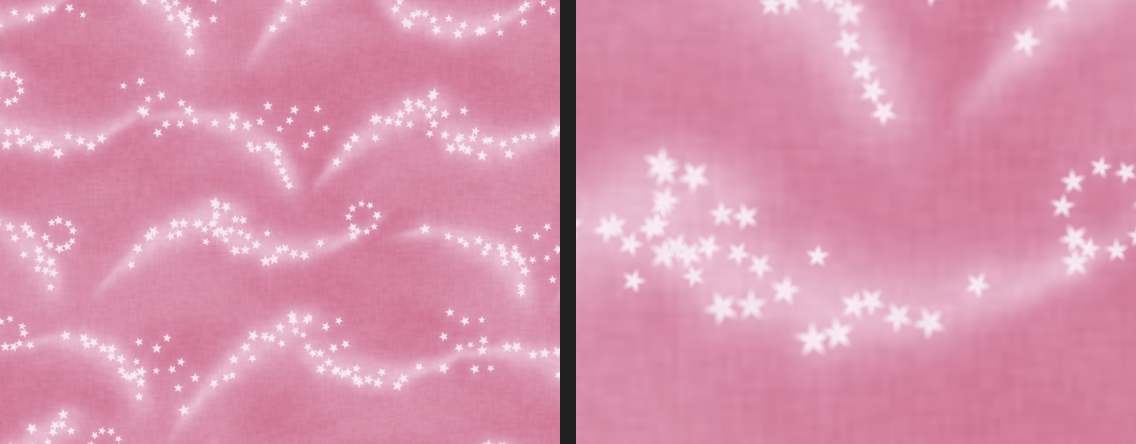
Left: the whole. Right: its middle third, enlarged.
This pattern is drawn by a Shadertoy shader. Its source:

```glsl
// Rose cotton printed with soft curved plumes, star blossoms and loose star clusters.
// A staggered, jittered grid holds one plume and one cluster per cell; plumes are
// bent, tapered Gaussian bands, and noise adds dye tone and a faint weave.
#define CELL vec2(0.344, 0.265)
#define PLUME_STARS 16
#define LOOSE_STARS 9
#define STAR_SIZE 0.0125
#define GLOW 0.78
#define WEAVE 0.028
#define DEEP_ROSE vec3(0.820, 0.480, 0.597)
#define LIGHT_ROSE vec3(0.848, 0.555, 0.658)
#define PLUME_PINK vec3(0.920, 0.755, 0.835)
#define STAR_WHITE vec3(0.975, 0.925, 0.955)

vec2 hash2(vec2 p) {
    vec3 q = fract(p.xyx * vec3(0.1031, 0.1030, 0.0973));
    q += dot(q, q.yzx + 33.33);
    return fract((q.xx + q.yz) * q.zy);
}

float noise(vec2 p) {
    vec2 i = floor(p), f = fract(p);
    f = f * f * (3.0 - 2.0 * f);
    return mix(mix(hash2(i).x, hash2(i + vec2(1, 0)).x, f.x),
               mix(hash2(i + vec2(0, 1)).x, hash2(i + vec2(1, 1)).x, f.x), f.y);
}

float fbm(vec2 p) {
    return 0.55 * noise(p) + 0.3 * noise(p * 2.1 + 7.0) + 0.15 * noise(p * 4.3 + 3.0);
}

mat2 rotation(float a) {
    return mat2(cos(a), -sin(a), sin(a), cos(a));
}

// x: soft five-pointed blossom, y: pale halo around it
vec2 star(vec2 d, float radius, float turn) {
    float rim = radius * (0.82 + 0.22 * cos(5.0 * atan(d.y, d.x) + turn));
    float body = 1.0 - smoothstep(rim * 0.35, rim * 1.2, length(d));
    return vec2(body, exp(-dot(d, d) / (radius * radius * 3.5)));
}

// Half width along the plume, u from -1 (tip) to 1 (broad end)
float plumeWidth(float u) {
    return mix(0.012, 0.038, smoothstep(-1.0, 0.6, u));
}

// Glow of a plume, crisper on its outer side than on its inner side
float plume(float u, float v) {
    float w = plumeWidth(u);
    float side = v / (w * (v > 0.0 ? 0.8 : 1.25));
    float ends = smoothstep(-1.25, -0.6, u) * (1.0 - smoothstep(0.7, 1.3, u));
    return ends * (0.8 * exp(-side * side) + 0.2 * exp(-side * side * 0.16));
}

void mainImage(out vec4 fragColor, in vec2 fragCoord) {
    vec2 p = fragCoord / iResolution.y + vec2(3.1, 2.07);
    float glow = 0.0;
    vec2 stars = vec2(0.0);

    for (int k = 0; k < 9; k++) {
        // Staggered cell and its random values
        float row = floor(p.y / CELL.y) + float(k / 3 - 1);
        float shift = 0.5 * mod(row, 2.0);
        float col = floor(p.x / CELL.x - shift) + float(k % 3 - 1);
        vec2 id = vec2(col, row);
        vec2 rnd = hash2(id + 17.0), rnd2 = hash2(id + 91.0);
        vec2 center = (id + vec2(shift + 0.5, 0.5) + 0.22 * (rnd - 0.5)) * CELL;

        // Three headings: rising, bowl, falling
        float kind = floor(mod(col + row + 0.5, 3.0));
        float heading = kind < 0.5 ? 0.62 : kind < 1.5 ? 3.2 : -0.38;
        heading += 0.3 * (rnd2.x - 0.5);
        float halfLength = mix(0.155, 0.215, rnd2.y);
        float bend = kind < 0.5 ? 0.035 : 0.07;
        vec2 q = rotation(heading) * (p - center);

        float u = q.x / halfLength;
        float v = q.y - bend * (0.5 - u * u);
        glow = max(glow, plume(u, v)) + 0.15 * min(glow, plume(u, v));

        // Blossoms strewn along the plume
        for (int i = 0; i < PLUME_STARS; i++) {
            float n = float(i);
            vec2 h = hash2(id * 31.0 + vec2(n * 7.0, n + 5.0));
            float su = -0.9 + 1.8 * sqrt((n + h.x) / float(PLUME_STARS));
            float sv = bend * (0.5 - su * su) + (h.y - 0.5) * 1.5 * plumeWidth(su);
            float size = STAR_SIZE * mix(0.75, 1.1, h.y);
            stars = max(stars, star(q - vec2(su * halfLength, sv), size, h.x * 6.28));
        }

        // Loose cluster between plumes: a ring or a stretched scatter
        bool ring = rnd.y > 0.65;
        vec2 clusterPos = center + CELL * (vec2(0.5, 0.1) + 0.3 * (rnd2 - 0.5));
        vec2 c = rotation(rnd.x * 6.28) * (p - clusterPos);
        for (int i = 0; i < LOOSE_STARS; i++) {
            float n = float(i);
            vec2 h = hash2(id * 23.0 + vec2(n + 3.0, n * 11.0));
            float angle = n * (ring ? 0.65 : 2.4) + 0.3 * h.x;
            float reach = ring ? 0.032 : 0.072 * sqrt((n + h.y) / float(LOOSE_STARS));
            vec2 spot = reach * vec2(cos(angle), sin(angle)) * (ring ? vec2(1.0) : vec2(1.35, 0.75));
            vec2 loose = star(c - spot, STAR_SIZE * mix(0.65, 0.95, h.x), h.y * 6.28);
            stars = max(stars, loose * vec2(1.0, 0.5));
        }
    }

    // Dyed ground, plumes, then blossoms
    float tone = smoothstep(0.25, 0.75, fbm(p * vec2(4.0, 7.0)));
    vec3 color = mix(DEEP_ROSE, LIGHT_ROSE, tone);
    float mottling = 0.75 + 0.5 * fbm(p * 22.0);
    color = mix(color, PLUME_PINK, clamp(glow * GLOW * mottling, 0.0, 1.0));
    color = mix(color, PLUME_PINK, 0.4 * stars.y);
    color = mix(color, STAR_WHITE, 0.92 * stars.x);

    // Faint horizontal and vertical threads
    float weave = noise(p * vec2(60.0, 190.0)) + noise(p * vec2(190.0, 60.0)) - 1.0;
    color += WEAVE * weave * vec3(0.7, 1.0, 0.9);
    fragColor = vec4(color, 1.0);
}
```
